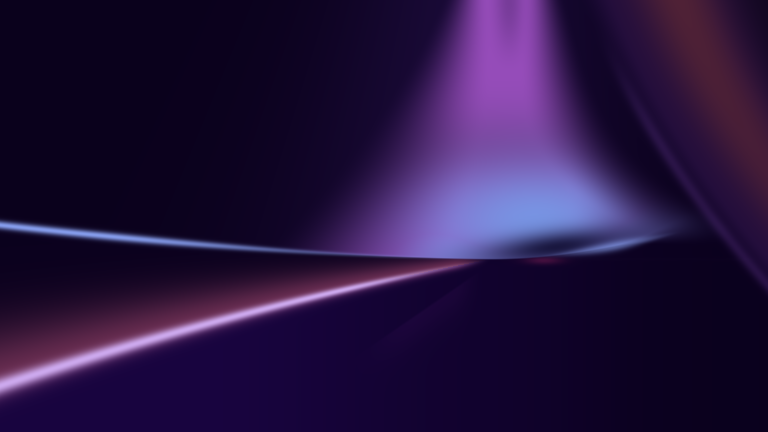
Write a Shadertoy shader that draws this background.

```glsl
// Violet light beam pouring onto a dark curved horizon, with a glowing streak and a side ribbon.

const vec3 NIGHT       = vec3(0.040, 0.004, 0.110);
const vec3 HAZE        = vec3(0.120, 0.050, 0.250);
const vec3 BEAM_VIOLET = vec3(0.590, 0.300, 0.730);
const vec3 BEAM_BLUE   = vec3(0.470, 0.580, 0.890);
const vec3 POCKET      = vec3(0.055, 0.040, 0.180);
const vec3 FLOOR_DARK  = vec3(0.040, 0.002, 0.115);
const vec3 FLOOR_LIT   = vec3(0.105, 0.018, 0.270);
const vec3 ROSE        = vec3(0.420, 0.180, 0.320);
const vec3 STREAK_CORE = vec3(0.800, 0.660, 0.930);
const vec3 RIM         = vec3(0.520, 0.610, 0.920);
const vec3 RIBBON      = vec3(0.130, 0.050, 0.235);
const vec3 RIBBON_WARM = vec3(0.310, 0.130, 0.210);
const vec2 MEETING     = vec2(0.640, 0.400); // where horizon and streak touch

float bell(float x, float width) {
    float q = x / width;
    return exp(-q * q);
}

float horizonHeight(float x) {
    float left = max(MEETING.x - x, 0.0) / MEETING.x;
    float right = max(x - MEETING.x, 0.0);
    float r2 = right * right;
    return MEETING.y + 0.079 * pow(left, 1.6) + 1.3 * r2 / (1.0 + 4.0 * r2);
}

vec3 skyColor(vec2 p, float above) {
    float t = 1.0 - p.y;

    // Beam body: both edges flare and soften on the way down
    float leftEdge = 0.607 - 0.10 * t - 0.25 * t * t;
    float rightEdge = 0.708 + 0.07 * t + 2.0 * t * t * t * t;
    float leftSoft = 0.030 + 0.16 * t;
    float rightSoft = 0.028 + 0.10 * t;
    float beam = smoothstep(-leftSoft, leftSoft, p.x - leftEdge)
               * (1.0 - smoothstep(-rightSoft, rightSoft, p.x - rightEdge));
    beam *= 1.0 - 0.55 * smoothstep(0.74, 0.88, p.x);
    beam *= 1.0 - 0.25 * bell(p.x - 0.663, 0.018) * smoothstep(0.82, 1.0, p.y);

    // Blue pool at the foot of the beam
    vec2 pool = (p - vec2(0.700, 0.490)) / vec2(0.170, 0.150);
    float blue = exp(-dot(pool, pool));
    blue = max(blue, 0.75 * smoothstep(0.46, 0.60, p.x) * bell(above, 0.12));
    vec3 light = mix(BEAM_VIOLET, BEAM_BLUE, blue);
    light *= 1.0 - 0.22 * bell(t - 0.36, 0.10) * (1.0 - blue);

    // Wide haze around the beam
    float haze = bell(p.x - mix(0.62, 0.56, t), 0.17 + 0.10 * t);
    vec3 col = mix(NIGHT, HAZE, 0.75 * haze);
    col = mix(col, light, beam);

    // Shadow pocket resting on the horizon
    vec2 hollow = p - vec2(0.725, 0.428);
    hollow.y -= 0.22 * hollow.x;
    hollow /= vec2(0.100, 0.036);
    return mix(col, POCKET, 0.90 * exp(-dot(hollow, hollow)));
}

vec3 floorColor(vec2 p) {
    float d = max(MEETING.x - p.x, 0.0);
    float s = p.y - (MEETING.y - 0.33 * d - 0.20 * d * d);
    float present = smoothstep(0.0, 0.05, d);

    // Indigo light below the streak, deep shadow above it
    float lit = (1.0 - smoothstep(-0.02, 0.04, s)) * (1.0 - smoothstep(0.25, 0.85, p.x));
    vec3 col = mix(FLOOR_DARK, FLOOR_LIT, 0.85 * lit + 0.18 * bell(p.x - 0.70, 0.15));

    // Rose veil above and violet falloff below
    float veil = s > 0.0 ? bell(s, 0.012 + 0.19 * d) : bell(s, 0.008 + 0.045 * d);
    col = mix(col, s > 0.0 ? ROSE : 0.8 * ROSE + vec3(0.0, 0.0, 0.12), veil * present);

    // Bright core tapering to the meeting point
    float core = bell(s, 0.0035 + 0.024 * d);
    col = mix(col, STREAK_CORE, core * smoothstep(-0.01, 0.20, d));

    // Faint crease descending from the meeting point
    float crease = p.y - (MEETING.y - 0.01 - 1.22 * d);
    float creaseFade = smoothstep(0.01, 0.05, d) * (1.0 - smoothstep(0.10, 0.18, d));
    col += vec3(0.035, 0.012, 0.035) * creaseFade
         * smoothstep(0.004, -0.004, crease) * bell(crease, 0.06);

    // Small warm glint just under the horizon
    vec2 glint = (p - vec2(0.708, 0.397)) / vec2(0.025, 0.009);
    return col + vec3(0.20, 0.05, 0.08) * exp(-dot(glint, glint));
}

void mainImage(out vec4 fragColor, in vec2 fragCoord) {
    vec2 p = fragCoord / iResolution.xy;
    float above = p.y - horizonHeight(p.x);

    // Sky over floor, with the horizon dissolving to the right
    float soft = 0.0025 + 0.050 * smoothstep(0.80, 0.95, p.x);
    vec3 col = mix(floorColor(p), skyColor(p, above), smoothstep(-soft, soft, above));

    // Luminous rim on both ends of the horizon
    float leftRim = 1.0 - smoothstep(0.12, 0.56, p.x);
    float rightRim = smoothstep(0.69, 0.80, p.x) * (1.0 - smoothstep(0.80, 0.89, p.x));
    float rimWidth = 0.0035 + 0.006 * leftRim + 0.008 * rightRim;
    float rim = bell(above, rimWidth) * max(0.25 + 0.75 * leftRim, 0.0);
    rim *= 1.0 - smoothstep(0.50, 0.62, p.x);
    rim += 0.65 * rightRim * bell(above, rimWidth);
    col = mix(col, RIM, min(rim, 1.0));

    // Curved ribbon on the right with a warm band and a thin lit edge
    float t = 1.0 - p.y;
    float s = p.x - (0.765 + 0.21 * t + 0.22 * t * t);
    vec3 ribbon = mix(RIBBON, RIBBON_WARM, bell(s - 0.120, 0.055) * (1.0 - 0.5 * t));
    ribbon *= 1.0 - 0.45 * smoothstep(0.15, 0.24, s);
    col = mix(col, ribbon, smoothstep(-0.012, 0.035, s));
    col += vec3(0.10, 0.06, 0.13) * bell(s, 0.010) * smoothstep(0.05, 0.35, t);

    fragColor = vec4(col, 1.0);
}
```
